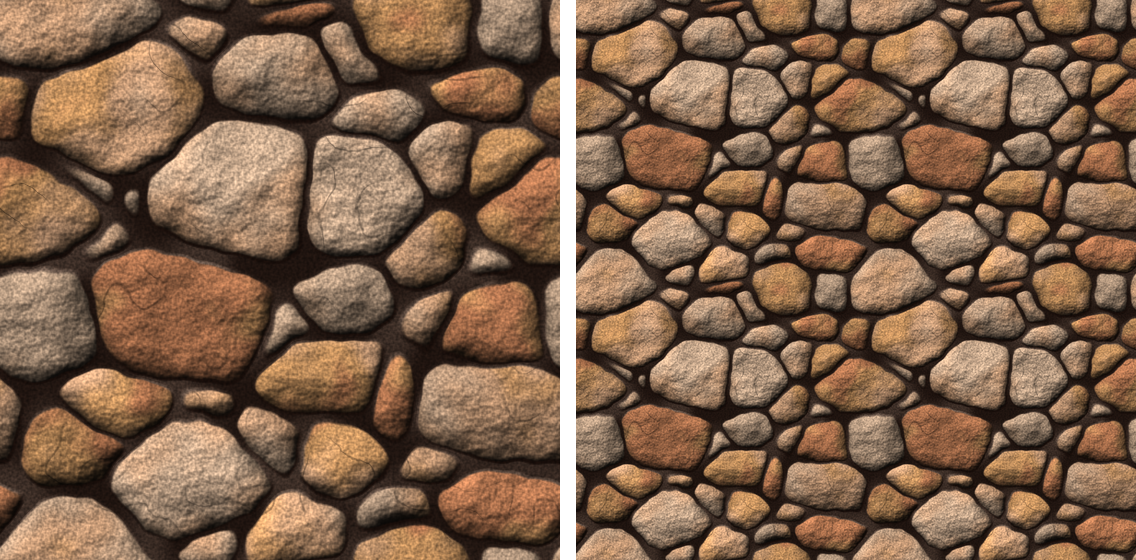
Left, the tile; right, the same tile 2 across and 2 down.
This texture is drawn by a three.js fragment shader. Its source:

```glsl
#define GRID vec2(6.0, 8.0)
#define JITTER 0.75
#define SIZE_SPREAD 1.25
#define CORNER 90.0
#define GAP 0.0055
#define RELIEF 0.027
#define GRAIN 0.30
#define LIGHT normalize(vec3(-0.38, 0.62, 0.72))

varying vec2 vUv;

vec2 hash2(vec2 p) {
  vec3 q = fract(p.xyx * vec3(0.1031, 0.1030, 0.0973));
  q += dot(q, q.yzx + 33.33);
  return fract((q.xx + q.yz) * q.zy);
}

// Gradient noise that wraps after freq cells
float corner(vec2 cell, vec2 offset, float freq) {
  float angle = 6.2832 * hash2(mod(cell, freq) + freq * 1.7).x;
  return dot(vec2(cos(angle), sin(angle)), offset);
}

float noise(vec2 uv, float freq) {
  vec2 p = uv * freq, i = floor(p), f = p - i;
  vec2 u = f * f * f * (f * (f * 6.0 - 15.0) + 10.0);
  vec2 e = vec2(1.0, 0.0);
  return mix(
    mix(corner(i, f, freq), corner(i + e, f - e, freq), u.x),
    mix(corner(i + e.yx, f - e.yx, freq), corner(i + 1.0, f - 1.0, freq), u.x),
    u.y);
}

float rockHeight(vec2 uv) {
  float sum = 0.0, amp = 0.5, freq = 8.0;
  for (int i = 0; i < 5; i++) {
    sum += amp * noise(uv, freq);
    amp *= 0.52;
    freq *= 2.0;
  }
  return sum;
}

// Stone centre in grid units (xy) and its weight (z)
vec3 stoneSite(vec2 cell) {
  vec2 id = mod(cell, GRID);
  float stagger = 0.5 * mod(id.y, 2.0) - 0.25;
  vec2 shift = JITTER * (hash2(id + 3.7) - 0.5) + vec2(stagger, 0.0);
  float size = hash2(id + 51.3).x;
  return vec3(cell + 0.5 + shift, SIZE_SPREAD * size * size * size);
}

float power(vec2 p, vec3 site) {
  vec2 d = p - site.xy;
  return dot(d, d) - site.z;
}

// Weighted Voronoi: edge distance (x), inward direction (yz); outputs stone id
vec3 stones(vec2 uv, out vec2 id) {
  vec2 p = uv * GRID, base = floor(p);
  vec3 own = vec3(0.0);
  float nearest = 1e3;
  for (int y = -2; y <= 2; y++)
  for (int x = -2; x <= 2; x++) {
    vec2 cell = base + vec2(float(x), float(y));
    vec3 site = stoneSite(cell);
    float d = power(p, site);
    if (d < nearest) { nearest = d; own = site; id = cell; }
  }
  float sum = 1e-6;
  vec2 inward = vec2(0.0);
  for (int y = -2; y <= 2; y++)
  for (int x = -2; x <= 2; x++) {
    vec2 cell = base + vec2(float(x), float(y));
    if (distance(cell, id) < 0.5) continue;
    vec3 site = stoneSite(cell);
    vec2 normal = (own.xy - site.xy) * GRID;
    float len = max(length(normal), 0.01);
    float w = exp(-CORNER * 0.5 * (power(p, site) - nearest) / len);
    sum += w;
    inward += w * normal / len;
  }
  id = mod(id, GRID);
  return vec3(-log(sum) / CORNER, inward / sum);
}

vec3 stoneColor(vec2 id, float patches) {
  vec3 grey = vec3(0.64, 0.54, 0.45), tan_ = vec3(0.67, 0.52, 0.40);
  vec3 ochre = vec3(0.65, 0.48, 0.31), rust = vec3(0.58, 0.38, 0.26);
  vec2 pick = hash2(id + 17.0);
  float t = clamp(pick.x + 0.5 * patches, 0.0, 1.0);
  vec3 c = mix(grey, tan_, smoothstep(0.1, 0.45, t));
  c = mix(c, ochre, smoothstep(0.45, 0.7, t));
  c = mix(c, rust, smoothstep(0.72, 0.9, t));
  return c * (0.92 + 0.18 * pick.y);
}

void main() {
  vec2 uv = vUv;
  // Wobbly stone outlines
  vec2 bend = vec2(noise(uv, 7.0), noise(uv + 0.37, 7.0)) * 0.024
            + vec2(noise(uv, 26.0), noise(uv + 0.61, 26.0)) * 0.007;
  vec2 id;
  vec3 stone = stones(uv + bend, id);
  vec2 inward = stone.yz;
  float patches = noise(uv + 0.2, 5.0) + 0.5 * noise(uv, 14.0);
  float gap = GAP * (1.0 + 0.9 * noise(uv + 0.7, 6.0));
  float depth = stone.x - gap;
  float inside = max(depth, 0.0);

  // Surface normal from rounded rim, random tilt and rough relief
  vec2 e = vec2(0.002, 0.0);
  float h = rockHeight(uv);
  vec2 rough = (vec2(rockHeight(uv + e), rockHeight(uv + e.yx)) - h) / e.x;
  vec2 slope = inward * (0.75 * exp(-inside / 0.013) + 0.28 * exp(-inside / 0.06));
  slope += rough * RELIEF + 0.22 * (hash2(id + 8.0) - 0.5);
  float lit = max(dot(normalize(vec3(-slope, 1.0)), LIGHT), 0.0) / LIGHT.z;

  // Stone face with creases, grain and rim shadow
  float grain = noise(uv, 170.0) + 0.6 * noise(uv + 0.3, 256.0);
  float crease = 1.0 - smoothstep(0.0, 0.035, abs(noise(uv + 0.03 * h, 11.0)));
  crease *= smoothstep(0.0, 0.3, noise(uv + 0.45, 6.0));
  float facing = dot(inward, normalize(vec2(-0.4, 1.0)));
  float rim = (0.32 + 0.3 * facing) * exp(-inside / 0.011);
  vec3 face = stoneColor(id, patches) * (0.16 + 0.84 * lit);
  face *= (1.0 + 0.35 * h + GRAIN * grain) * (1.0 - 0.28 * crease) * (1.0 - rim);

  // Mortar, shaded by the stone above it
  float open = 1.0 - smoothstep(-0.005, 0.004, max(stone.x, 0.0) * facing);
  float fill = smoothstep(-0.25, 0.4, noise(uv + 0.15, 8.0));
  vec3 mortar = mix(vec3(0.09, 0.05, 0.035), vec3(0.44, 0.36, 0.31), open * (0.2 + 0.8 * fill));
  mortar *= 1.0 + 0.4 * grain;

  vec3 color = mix(mortar, face, smoothstep(-0.002, 0.003, depth));
  gl_FragColor = vec4(clamp(color, 0.0, 1.0), 1.0);
}
```
